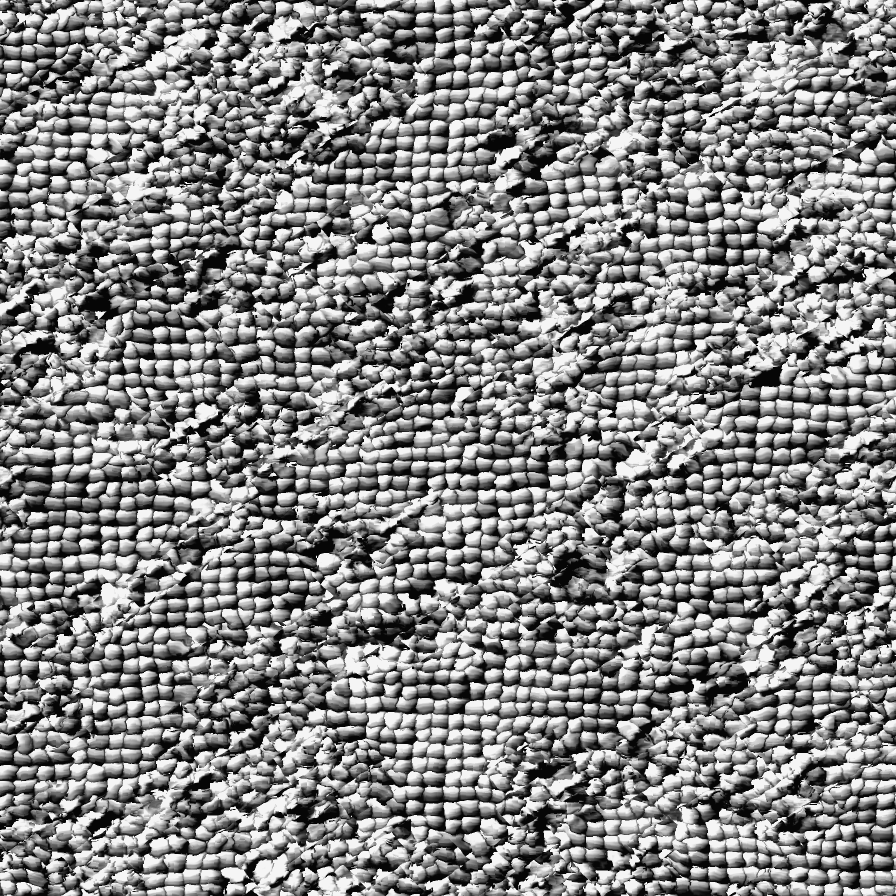
Give the GLSL for this texture, as a Shadertoy shader.

```glsl
// Coarse grey cloth lit from the upper left: about 52 by 60 knobbly thread crossings.
// Boxy cellular noise forms the threads and a slope ramp shades each one; torn
// blocks, short diagonal folds and patches of disorder break up the weave.

const vec2 THREADS = vec2(52.0, 60.0);
const vec3 SHADOW = vec3(0.025);
const vec3 HIGHLIGHT = vec3(0.96);

vec2 hash2(vec2 cell) {
    vec3 k = fract(cell.xyx * vec3(0.1031, 0.1030, 0.0973));
    k += dot(k, k.yzx + 33.33);
    return fract((k.xx + k.yz) * k.zy);
}

float smoothNoise(vec2 p) {
    vec2 cell = floor(p);
    vec2 f = fract(p);
    f = f * f * (3.0 - 2.0 * f);
    float low = mix(hash2(cell).x, hash2(cell + vec2(1, 0)).x, f.x);
    float high = mix(hash2(cell + vec2(0, 1)).x, hash2(cell + vec2(1, 1)).x, f.x);
    return mix(low, high, f.y);
}

// Coordinates along and across the rising diagonal
vec2 toDiagonal(vec2 p) {
    const vec2 along = vec2(0.80, 0.60);
    return vec2(dot(p, along), dot(p, vec2(-along.y, along.x)));
}

// Uneven thread paths: gentle sways plus small kinks
vec2 bendThreads(vec2 p) {
    vec2 sway = vec2(sin(p.y * 0.31 + 1.5 * sin(p.x * 0.13)),
                     sin(p.x * 0.15 + 1.7 * sin(p.y * 0.11)));
    vec2 kink = vec2(smoothNoise(p * 2.2 + 7.0), smoothNoise(p * 2.2 + 91.0)) - 0.5;
    return p + 0.28 * sway + 0.2 * kink;
}

// Small blocks of threads slip sideways and frayed steps roughen the edges
vec2 tearThreads(vec2 p, float disorder) {
    vec2 q = toDiagonal(p) / vec2(3.4, 2.1);
    q.x += 4.0 * hash2(vec2(floor(q.y), 11.0)).y;
    vec2 slip = hash2(floor(q) + 131.0) - 0.5;
    vec2 fray = hash2(floor(p * vec2(3.0, 4.5)) + 211.0) - 0.5;
    return p + slip * vec2(0.9, 0.9) * smoothstep(0.1, 0.5, disorder)
             + fray * mix(0.08, 0.24, disorder);
}

// Brightness of the nearest thread crossing; disorder loosens the grid
float threadShade(vec2 p, float disorder) {
    vec2 base = floor(p);
    vec2 local = vec2(0.0);
    vec2 seed = vec2(0.0);
    float nearest = 9.0;
    float second = 9.0;
    for (int y = -1; y <= 1; y++) {
        for (int x = -1; x <= 1; x++) {
            vec2 cell = base + vec2(x, y);
            vec2 rnd = hash2(cell + 17.0);
            vec2 r = p - cell - 0.5 - (rnd - 0.5) * mix(0.36, 0.85, disorder);
            float tilt = (rnd.x - 0.5) * mix(0.3, 0.7, disorder) + 0.05;
            r.y -= r.x * tilt;
            r.x *= mix(0.75, 1.15, rnd.x);
            vec2 sq = r * r;
            sq *= sq * abs(r);
            float d = pow(sq.x * abs(r.x) + sq.y * abs(r.y), 1.0 / 6.0);
            if (d < nearest) {
                second = nearest;
                nearest = d;
                local = r;
                seed = rnd;
            } else {
                second = min(second, d);
            }
        }
    }
    float tone = (seed.x - 0.5) * 0.3 + (seed.y - 0.5) * 0.3 * disorder;
    float lean = mix(-0.95, -0.1, fract(seed.x * 7.0 + seed.y));
    float slope = 1.1 * local.y + lean * local.x - 0.6 * local.x * local.x;
    float fibres = 0.05 * sin(local.y * 24.0 + seed.y * 6.28);
    // Gaps are deepest below and to the right of each crossing
    float shaded = smoothstep(-0.1, 0.3, max(-local.y, local.x));
    float depth = mix(0.1, 0.72, shaded) * mix(0.6, 1.2, seed.y);
    float gap = 1.0 - smoothstep(0.02, 0.24, second - nearest);
    return (0.66 + tone + slope + fibres) * (1.0 - depth * gap);
}

// Short diagonal folds, lit above and shadowed below
float foldShade(vec2 p) {
    vec2 q = toDiagonal(p) / vec2(2.8, 1.6);
    q.x += 5.0 * hash2(vec2(floor(q.y), 3.0)).x;
    vec2 rnd = hash2(floor(q) + 53.0);
    vec2 f = fract(q) - 0.5;
    float envelope = smoothstep(0.5, 0.32, abs(f.x)) * smoothstep(0.45, 0.2, abs(f.y));
    float side = mix(-1.0, 1.0, smoothstep(-0.1, 0.1, f.y + (rnd.y - 0.5) * 0.8));
    return side * envelope * smoothstep(0.62, 0.72, rnd.x);
}

float clothShade(vec2 uv) {
    vec2 flatPos = uv * THREADS;
    vec2 bent = bendThreads(flatPos);
    float patches = smoothNoise(toDiagonal(flatPos) * vec2(0.2, 0.34) + 20.0);
    float disorder = smoothstep(0.2, 0.75, patches);
    vec2 torn = tearThreads(bent, disorder);
    float shade = threadShade(torn, disorder);
    shade += foldShade(torn) * mix(0.1, 0.6, disorder);
    // Broad tone changes and small flecks
    shade += 0.32 * (smoothNoise(flatPos * vec2(0.38, 0.5) + 40.0) - 0.5);
    shade += 0.25 * disorder * (smoothNoise(bent * vec2(3.0, 4.0) + 60.0) - 0.5);
    return clamp((shade - 0.5) * 1.1 + 0.5, 0.0, 1.0);
}

void mainImage(out vec4 fragColor, in vec2 fragCoord) {
    // Average four sub-samples for smooth edges
    float shade = 0.0;
    for (int i = 0; i < 4; i++) {
        vec2 offset = vec2(i % 2, i / 2) * 0.5 - 0.25;
        shade += 0.25 * clothShade((fragCoord + offset) / iResolution.xy);
    }
    fragColor = vec4(mix(SHADOW, HIGHLIGHT, shade), 1.0);
}
```
